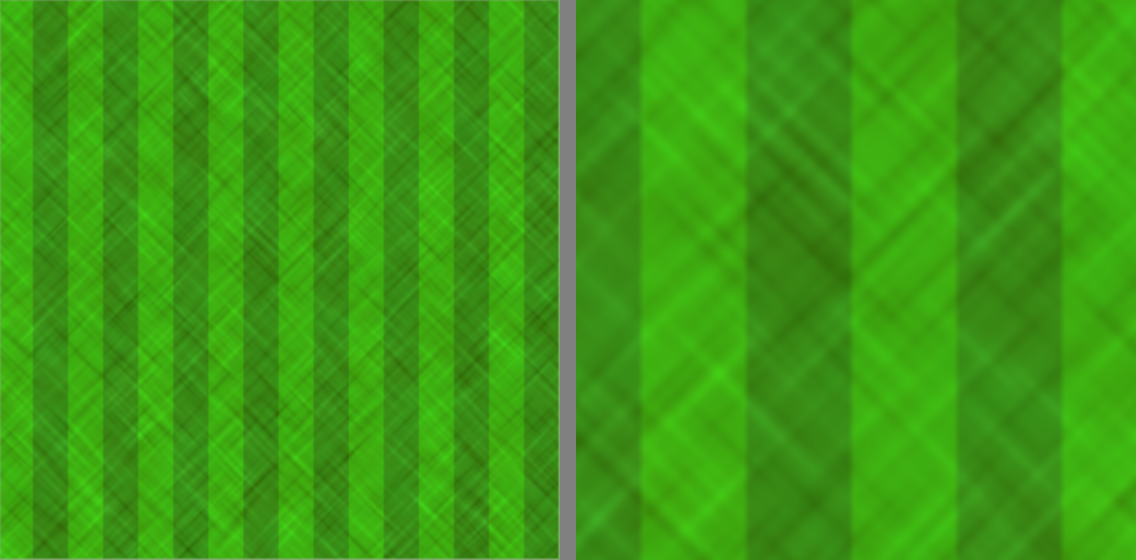
Left: the whole. Right: its middle third, enlarged.
Reproduce this texture procedurally as a Shadertoy shader.

```glsl
vec3 hash3(vec2 p) {
    vec3 q = vec3(dot(p, vec2(127.1, 311.7)), dot(p, vec2(269.5, 183.3)), dot(p, vec2(419.2, 71.9)));
    return fract(sin(q) * 43758.5);
}

// Cellular noise with long thin cells, each holding one soft light or dark streak
float streaks(vec2 p, float seed) {
    p *= vec2(12.0, 108.0);
    vec2 base = floor(p);
    float sum = 0.0;
    for (int j = -1; j <= 1; j++) {
        for (int i = -1; i <= 1; i++) {
            vec2 cell = base + vec2(i, j);
            vec3 rnd = hash3(cell + seed);
            vec2 d = p - cell - rnd.xy;
            sum += (rnd.z * 2.0 - 1.0) * exp(-4.0 * d.x * d.x - 5.0 * d.y * d.y);
        }
    }
    return sum;
}

// Broad uneven patches from layered sines
float mottling(vec2 p) {
    float sum = 0.0, amp = 0.5;
    for (int i = 0; i < 4; i++) {
        p = mat2(0.8, 0.6, -0.6, 0.8) * p + 1.7;
        sum += amp * sin(p.x + 1.3 * sin(p.y)) * sin(p.y + 0.8);
        p *= 1.9;
        amp *= 0.7;
    }
    return sum;
}

void mainImage(out vec4 fragColor, in vec2 fragCoord) {
    vec2 uv = fragCoord / iResolution.xy;

    // Eight pairs of vertical mown bands
    float wave = cos(6.28319 * (uv.x - 0.0275) / 0.1253);
    float band = smoothstep(-0.14, 0.14, wave);
    vec3 grass = mix(vec3(0.222, 0.545, 0.083), vec3(0.242, 0.678, 0.062), band);

    // Crossing diagonal blades
    vec2 diagonal = vec2(uv.x + uv.y, uv.y - uv.x) * 0.7071;
    float blades = streaks(diagonal, 3.0) + streaks(diagonal.yx, 57.0);
    grass += blades * mix(vec3(0.018, 0.065, 0.027), vec3(0.012, 0.073, 0.014), band);
    grass += mottling(uv * 22.0) * vec3(-0.008, 0.022, 0.008);

    // Pale rim, strongest at the right and bottom
    float strongRim = 1.0 - smoothstep(0.001, 0.005, min(1.0 - uv.x, uv.y));
    float faintRim = 1.0 - smoothstep(0.0, 0.004, min(uv.x, 1.0 - uv.y));
    grass = mix(grass, vec3(0.58, 0.68, 0.53), max(0.75 * strongRim, 0.4 * faintRim));

    fragColor = vec4(clamp(grass, 0.0, 1.0), 1.0);
}
```
